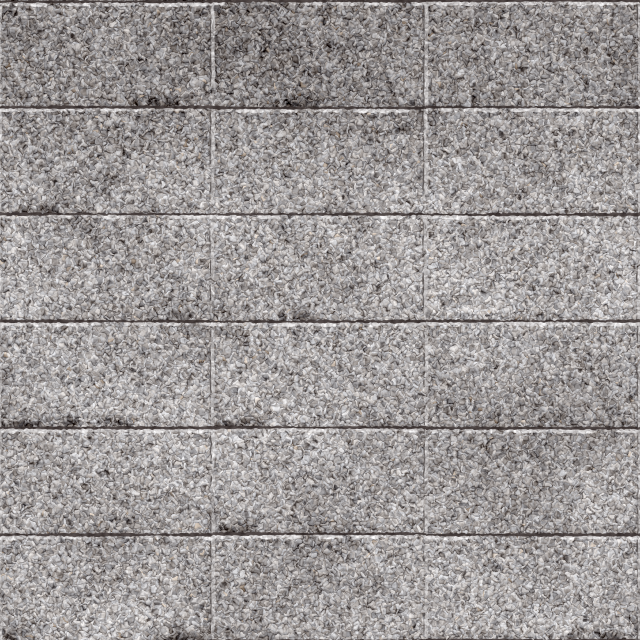
A Shadertoy shader for this texture:

```glsl
#define GRID vec2(3.0, 6.0)       // blocks across and down
#define GRAINS 240.0              // stones along the canvas
#define GRAIN_CONTRAST 0.30
#define GAP_DEPTH 0.26
#define BASE_TONE 0.70
#define JOINT_SHIFT vec2(-0.001, -0.0015)
#define CRACK_HALF 0.0023
#define MORTAR_HALF 0.0032
#define EDGE_BLUR 0.0006
#define DARK_GREY vec3(0.30, 0.275, 0.27)
#define PALE_GREY vec3(0.84, 0.83, 0.83)
#define CRACK_COLOR vec3(0.18, 0.145, 0.14)

// Integer hash of a lattice cell, three values in 0..1
vec3 hash3(vec2 cell, float seed) {
    uvec3 v = uvec3(ivec3(vec3(cell, seed)));
    v = v * 1664525u + 1013904223u;
    for (int i = 0; i < 2; i++) {
        v.x += v.y * v.z;
        v.y += v.z * v.x;
        v.z += v.x * v.y;
        v ^= v >> 16u;
    }
    return vec3(v & 65535u) / 65535.0;
}

// Value noise that wraps at the canvas border
float noise(vec2 uv, vec2 freq, float seed) {
    vec2 p = uv * freq, i = floor(p), f = fract(p);
    f = f * f * (3.0 - 2.0 * f);
    float a = hash3(mod(i, freq), seed).x;
    float b = hash3(mod(i + vec2(1, 0), freq), seed).x;
    float c = hash3(mod(i + vec2(0, 1), freq), seed).x;
    float d = hash3(mod(i + 1.0, freq), seed).x;
    return mix(mix(a, b, f.x), mix(c, d, f.x), f.y);
}

float fbm(vec2 uv, float freq, float seed) {
    float sum = 0.0, amp = 0.533;
    for (int i = 0; i < 4; i++) {
        sum += amp * noise(uv, vec2(freq), seed + float(i));
        freq *= 2.0;
        amp *= 0.5;
    }
    return sum;
}

// Soft line of the given half width around d = 0
float band(float d, float halfWidth) {
    return 1.0 - smoothstep(halfWidth - EDGE_BLUR, halfWidth + EDGE_BLUR, abs(d));
}

vec3 greyRamp(float tone) {
    return mix(DARK_GREY, PALE_GREY, (tone - DARK_GREY.r) / (PALE_GREY.r - DARK_GREY.r));
}

// Crushed stone: x = tone offset, y = warm or cool tint
vec2 aggregate(vec2 uv) {
    // Warped cells give angular chips of mixed size
    vec2 warp = vec2(noise(uv, vec2(170.0), 40.0), noise(uv, vec2(170.0), 41.0)) - 0.5;
    vec2 p = uv * GRAINS + warp * 1.8, cell = floor(p);
    float nearest = 9.0;
    vec2 toStone = vec2(0.0);
    vec3 stone = vec3(0.0);
    for (int j = -1; j <= 1; j++)
    for (int i = -1; i <= 1; i++) {
        vec2 c = cell + vec2(i, j);
        vec3 h = hash3(mod(c, GRAINS), 1.0);
        vec2 d = p - c - h.xy;
        float dist = dot(d, d);
        if (dist < nearest) { nearest = dist; toStone = d; stone = h; }
    }
    float shade = hash3(floor(stone.xy * 999.0), 2.0).x;
    float pits = noise(uv, vec2(130.0), 42.0);
    float gap = smoothstep(0.25, 0.9, sqrt(nearest)) * (0.35 + 1.2 * pits);
    float grit = noise(uv, vec2(360.0), 43.0) - 0.5;
    float tone = (shade - 0.5) * GRAIN_CONTRAST - gap * GAP_DEPTH;
    tone += 0.12 * toStone.y + 0.12 * grit - 0.10 * (pits - 0.5);
    float rust = smoothstep(0.992, 0.996, stone.z);
    return vec2(tone, (stone.z - 0.5) * 0.025 + rust * 0.035);
}

vec3 paving(vec2 uv) {
    // Signed distances to the nearest joints, shifted a little per block
    vec2 g = (uv - JOINT_SHIFT) * GRID, line = round(g), block = floor(g);
    float jitterX = hash3(mod(vec2(line.x, block.y), GRID), 3.0).x - 0.5;
    float jitterY = hash3(mod(vec2(block.x, line.y), GRID), 4.0).y - 0.5;
    float rough = noise(uv, vec2(240.0), 5.0);
    float chip = noise(uv, vec2(150.0), 6.0);
    vec2 d = (g - line) / GRID - vec2(jitterX, jitterY) * 0.002;
    d += (vec2(chip, rough) - 0.5) * 0.0022;

    // Block face: grain, weathering and darker upper courses
    vec2 grain = aggregate(uv);
    float tone = BASE_TONE + grain.x + (fbm(uv, 6.0, 10.0) - 0.5) * 0.22;
    tone += (hash3(mod(block, GRID), 7.0).z - 0.5) * 0.03;
    tone -= 0.10 * smoothstep(0.6, 1.0, uv.y);
    tone -= 0.06 * exp(-abs(d.x) * 110.0) + 0.05 * exp(-abs(d.y) * 110.0);
    tone += 0.12 * smoothstep(0.97, 1.0, noise(uv, vec2(30.0), 8.0));

    // Soot gathered along the lower edges
    float soot = smoothstep(0.6, 0.9, noise(uv, vec2(11.0, 6.0), 9.0));
    soot *= smoothstep(0.026, 0.004, d.y) * step(0.0, d.y);
    tone -= 0.30 * soot * smoothstep(0.35, 0.6, fbm(uv, 75.0, 20.0));
    vec3 color = greyRamp(tone) + grain.y * vec3(1.0, 0.1, -1.0);

    // Upright joints: worn pale mortar with a broken shadow on one side
    float wear = noise(uv, vec2(12.0, 48.0), 30.0);
    float mortar = band(d.x, MORTAR_HALF * (0.5 + 0.7 * wear));
    mortar *= smoothstep(0.05, 0.45, 0.5 * wear + 0.5 * chip);
    color = mix(color, greyRamp(0.66 + 0.24 * rough + grain.x * 0.5), mortar * 0.85);
    float sideShadow = band(d.x + MORTAR_HALF * 1.1, 0.001) * smoothstep(0.35, 0.7, 0.6 * wear + 0.4 * rough);
    color = mix(color, DARK_GREY, sideShadow * 0.8);

    // Level joints: crumbling pale lip under a dark crack
    float crumble = 0.5 * noise(uv, vec2(33.0, 12.0), 31.0) + 0.5 * chip;
    float lipHalf = 0.0008 + 0.0032 * crumble;
    float lip = band(d.y + CRACK_HALF * 0.8 + lipHalf, lipHalf) * smoothstep(0.2, 0.55, crumble);
    color = mix(color, greyRamp(0.76 + 0.24 * rough + grain.x * 0.4), lip * 0.88);
    float opening = 0.6 * noise(uv, vec2(24.0, 12.0), 32.0) + 0.4 * noise(uv, vec2(180.0), 33.0);
    float crack = band(d.y, CRACK_HALF * (0.3 + 1.1 * opening));
    return mix(color, CRACK_COLOR + 0.14 * chip, crack * 0.92);
}

void mainImage(out vec4 fragColor, in vec2 fragCoord) {
    // Four samples per pixel
    vec3 sum = vec3(0.0);
    for (int i = 0; i < 4; i++) {
        vec2 offset = vec2(i & 1, i >> 1) * 0.5 - 0.25;
        sum += paving((fragCoord + offset) / iResolution.xy);
    }
    fragColor = vec4(clamp(sum * 0.25, 0.0, 1.0), 1.0);
}
```
